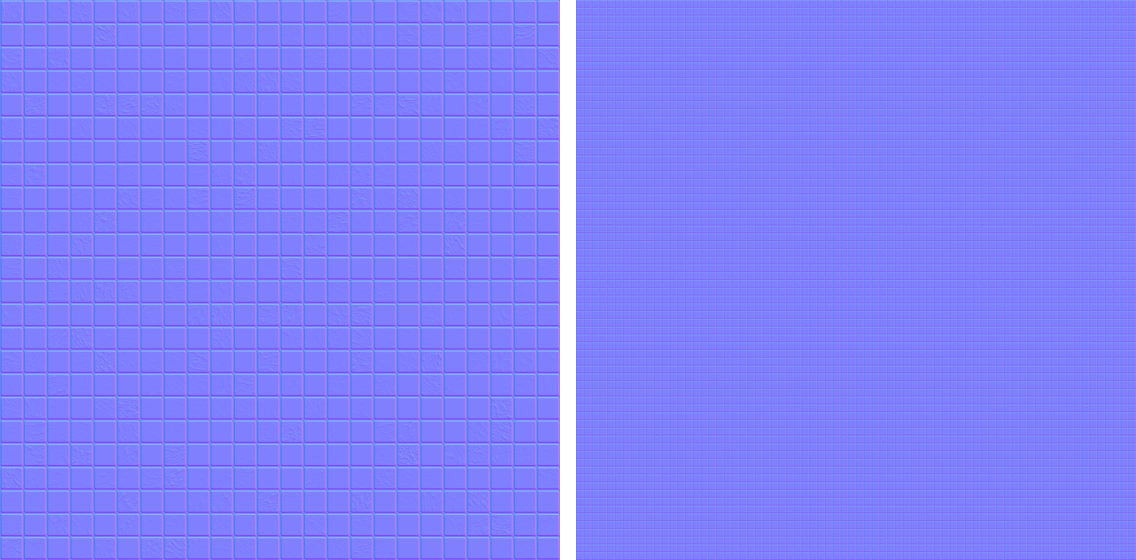
Left: one tile. Right: repeated 3 by 3.
This texture map is drawn by a Shadertoy shader. Its source:

```glsl
// Tangent-space normal map of a 24 by 24 grid of bevelled square tiles with uneven surface wear

vec2 hash22(vec2 p) {
    vec3 q = fract(p.xyx * vec3(0.1031, 0.103, 0.0973));
    q += dot(q, q.yzx + 33.33);
    return fract((q.xx + q.yz) * q.zy);
}

float gradientCorner(vec2 cell, vec2 offset) {
    float angle = 6.28318 * hash22(cell).x;
    return dot(vec2(cos(angle), sin(angle)), offset);
}

float gradientNoise(vec2 p) {
    vec2 i = floor(p), f = p - i;
    vec2 u = f * f * f * (f * (f * 6.0 - 15.0) + 10.0);
    vec2 e = vec2(0.0, 1.0);
    return mix(mix(gradientCorner(i, f), gradientCorner(i + e.yx, f - e.yx), u.x),
               mix(gradientCorner(i + e, f - e), gradientCorner(i + 1.0, f - 1.0), u.x), u.y);
}

// Creased relief, stretched along a direction chosen for each tile
float wearHeight(vec2 p, vec2 id) {
    vec2 seed = hash22(id + 71.0);
    float angle = 6.28318 * seed.x;
    float c = cos(angle), s = sin(angle);
    vec2 q = mat2(c, s, -s, c) * p * vec2(3.5, 6.5) + 20.0 + 150.0 * hash22(id + 13.0);
    q += 0.5 * gradientNoise(q * 0.7 + 9.0);
    float height = 0.0, amplitude = 1.0;
    for (int octave = 0; octave < 3; octave++) {
        float n = gradientNoise(q);
        height += amplitude * mix(n, abs(n), 0.6);
        amplitude *= 0.5;
        q = q * 2.03 + 17.0;
    }
    return height;
}

vec3 tileNormal(vec2 uv) {
    vec2 grid = fract(uv) * 24.0;
    vec2 id = floor(grid);
    vec2 p = grid - id - 0.5;

    // Rounded-square distance and its outward direction
    vec2 q = abs(p) - 0.455 + 0.065;
    vec2 corner = max(q, 0.0);
    float d = length(corner) + min(max(q.x, q.y), 0.0) - 0.065;
    vec2 outward = sign(p) * corner / max(length(corner), 1e-4);
    vec2 slope = outward * 0.58 * (1.0 - smoothstep(0.0, 0.043, abs(d)));

    // Some faces stay smooth, most are faintly worn, a few are rough
    float wear = max(hash22(id + 3.0).y - 0.28, 0.0) / 0.72;
    float roughness = 0.004 * step(0.001, wear) + 0.016 * wear * wear * wear;
    float face = 1.0 - smoothstep(-0.05, -0.015, d);
    if (roughness * face > 0.0) {
        float h = wearHeight(p, id);
        vec2 rise = vec2(wearHeight(p + vec2(0.02, 0.0), id),
                         wearHeight(p + vec2(0.0, 0.02), id)) - h;
        slope -= roughness * face * rise / 0.02;
    }
    return normalize(vec3(slope, 1.0));
}

void mainImage(out vec4 fragColor, in vec2 fragCoord) {
    // Average nine samples across the pixel to smooth the narrow bevels
    vec3 normal = vec3(0.0);
    for (int y = -1; y <= 1; y++)
        for (int x = -1; x <= 1; x++)
            normal += tileNormal((fragCoord + vec2(x, y) / 3.0) / iResolution.xy);
    fragColor = vec4(0.5 + 0.5 * normal / 9.0, 1.0);
}
```
